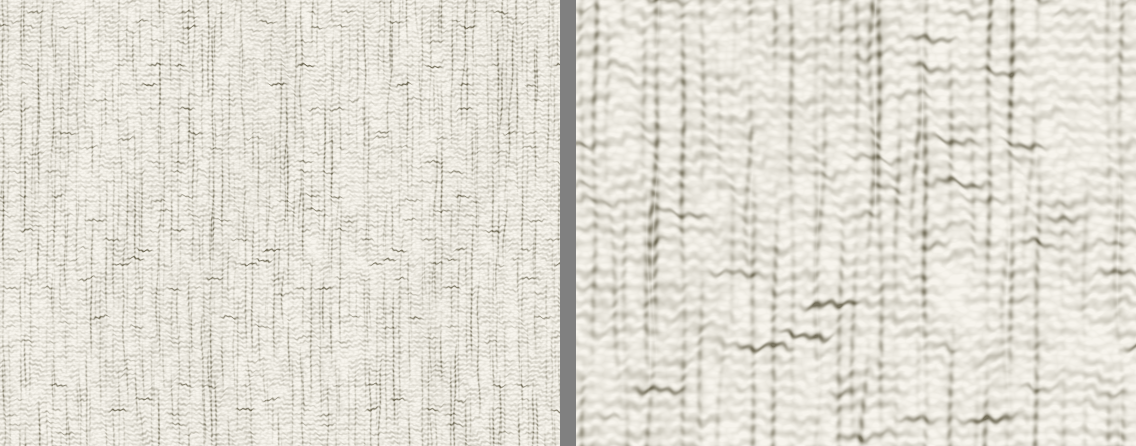
Left: the whole. Right: its middle third, enlarged.
Write a Shadertoy shader that draws this texture.

```glsl
float hash(vec2 v) {
    return fract(sin(dot(v, vec2(127.1, 311.7))) * 4375.85);
}

// Layered sines, roughly -1 to 1, different for every seed
float sway(float t, float seed) {
    return (sin(t + seed * 6.28) + sin(t * 2.3 + seed * 17.0) + sin(t * 4.7 + seed * 41.0)) / 3.0;
}

// Cellular noise: distance to the nearest scattered point
float cellular(vec2 p) {
    vec2 cell = floor(p);
    float nearest = 2.0;
    for (int j = -1; j <= 1; j++)
    for (int i = -1; i <= 1; i++) {
        vec2 id = cell + vec2(i, j);
        vec2 point = id + vec2(hash(id), hash(id + 57.3));
        nearest = min(nearest, distance(p, point));
    }
    return nearest;
}

// Upright threads that lean, wander and fade along their length
float threads(vec2 p, float count, float lean, float seed) {
    float x = p.x * count;
    float ink = 0.0;
    for (int i = -2; i <= 2; i++) {
        float id = floor(x) + float(i);
        float r = hash(vec2(id, seed));
        float slant = (hash(vec2(id, seed + 7.0)) - 0.5) * lean;
        float centre = id + 0.5 + (r - 0.5) * 0.7 + slant * (p.y - 0.5)
                     + 0.12 * sway(p.y * 9.0, r);
        float d = (x - centre) / count;
        float strength = smoothstep(-0.6, 0.7, sway(p.y * 7.0, r + 0.3))
                       * (0.35 + 0.65 * hash(vec2(id, seed + 3.0)));
        ink = max(ink, strength * exp(-d * d / 4.8e-6));
    }
    return ink;
}

void mainImage(out vec4 fragColor, in vec2 fragCoord) {
    vec2 p = fragCoord / iResolution.y;

    // Fine wavy ribs running across
    float ribY = p.y * 92.0
               + 0.40 * sway(p.x * 25.0 + p.y * 9.0, 0.2)
               + 0.32 * sway(p.x * 110.0 + 2.0 * sin(p.y * 23.0), 0.7);
    float row = floor(ribY);
    float valley = 0.5 - 0.5 * cos(6.2832 * ribY);
    float ribDepth = 0.55 + 0.6 * sway(p.x * 34.0, hash(vec2(row, 1.0)));
    float ink = 0.27 * valley * max(ribDepth, 0.1);

    // Dark streaks lying in some of the valleys
    float streak = smoothstep(0.2, 0.8, sway(p.x * 19.0, hash(vec2(row, 5.0))));
    float rowWeight = hash(vec2(row, 9.0));
    ink += 0.85 * streak * rowWeight * rowWeight * valley * valley * valley;

    // Threads, darkest where they cross a valley
    float weave = threads(p, 61.0, 1.3, 2.0);
    weave = max(weave, 0.9 * threads(p, 24.0, 1.8, 31.0));
    ink += 0.72 * weave * (0.42 + 0.58 * valley);

    // Embossed grain and soft mottling
    ink += 0.17 * (cellular(p * vec2(105.0, 190.0)) - 0.3);
    ink += 0.025 * sway(p.x * 11.0 + sin(p.y * 6.0), 0.4);

    vec3 paper = vec3(0.968, 0.957, 0.928);
    vec3 olive = vec3(0.46, 0.44, 0.36);
    fragColor = vec4(mix(paper, olive, clamp(ink, 0.0, 1.0)), 1.0);
}
```
